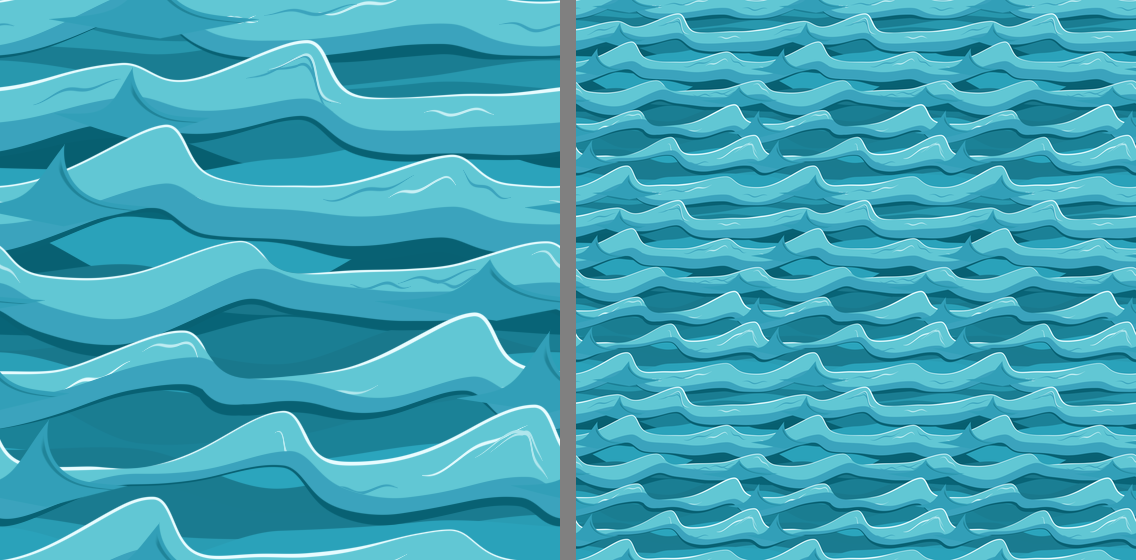
Left, the tile; right, the same tile 3 across and 3 down.
This pattern is drawn by a WebGL 1 fragment shader. Its source:

```glsl
precision highp float;
uniform vec2 u_resolution;

const vec3 DEEP = vec3(0.03, 0.38, 0.45);
const vec3 DUSK = vec3(0.10, 0.48, 0.56);
const vec3 TEAL = vec3(0.16, 0.61, 0.70);
const vec3 SWELL = vec3(0.23, 0.64, 0.74);
const vec3 LIGHT = vec3(0.38, 0.78, 0.83);
const vec3 FOAM = vec3(0.91, 0.99, 1.0);

float hash(float n) {
  return fract(sin(n * 127.1 + 11.7) * 43758.5453);
}

// Value noise with n cells across the tile
float noise(float x, float n, float seed) {
  float i = floor(x * n), f = fract(x * n);
  float a = hash(mod(i, n) + seed * 31.7);
  float b = hash(mod(i + 1.0, n) + seed * 31.7);
  return mix(a, b, f * f * (3.0 - 2.0 * f));
}

float wrapped(float d) {
  return fract(d + 0.5) - 0.5;
}

float fill(float d) {
  float px = 0.8 / u_resolution.y;
  return smoothstep(-px, px, d);
}

// Thin overlapping currents, painted from top to bottom
vec3 currents(vec2 p) {
  vec3 col = DUSK;
  for (int k = 0; k < 32; k++) {
    float id = mod(float(k), 24.0);
    float top = (27.0 - float(k)) / 24.0 + 0.018 * sin(6.28318 * (p.x + 0.3))
              + 0.09 * (noise(p.x, 4.0, id + 3.0) - 0.5);
    float pick = hash(id * 3.7 + 0.4);
    vec3 tone = pick < 0.36 ? TEAL : (pick < 0.82 ? DUSK : DEEP);
    tone *= 0.96 + 0.1 * hash(id + 70.0);
    col = mix(col, tone, fill(top - p.y));
  }
  return col;
}

// Two skewed peaks on a gently uneven line
float crest(float x, float id) {
  float y = 0.025 * (noise(x, 3.0, id + 50.0) - 0.5)
          + 0.009 * (noise(x, 11.0, id + 60.0) - 0.5);
  for (int j = 0; j < 2; j++) {
    float s = id * 2.0 + float(j);
    float d = wrapped(x - hash(id + 5.3) - 0.5 * float(j) - 0.2 * hash(s + 20.0));
    float w = d < 0.0 ? 0.13 : 0.075;
    y += (0.045 + 0.07 * hash(s + 30.0)) * exp(-d * d / (w * w));
  }
  return y;
}

vec3 wave(vec3 col, vec2 q, float id) {
  float x = q.x - 0.4 * q.y;
  float top = crest(x, id);
  float slope = (crest(x + 0.001, id) - top) / 0.001;
  float steep = length(vec2(slope, 1.0 + 0.4 * slope));
  float low = -0.042 + 0.5 * crest(x - 0.04, id) + 0.085 * (noise(x, 4.0, id + 80.0) - 0.5);
  float under = min(low, top) - 0.012 - 0.045 * noise(x, 5.0, id + 90.0);
  float shade = under - 0.032 * noise(x, 4.0, id + 100.0);
  float edge = (top - q.y) / steep;

  // Shadow, blue underside and bright face
  float below = fill(edge);
  col = mix(col, DEEP, below * fill(q.y - shade));
  col = mix(col, SWELL, below * fill(q.y - under));
  float face = below * fill(q.y - low);
  col = mix(col, LIGHT, face);

  // Foam rim, fading where the face thins out
  float rim = 0.0027 * smoothstep(0.0, 0.03, top - low) * (0.35 + noise(x, 7.0, id + 110.0));
  col = mix(col, FOAM, fill(rim - abs(edge)) * smoothstep(0.0004, 0.0012, rim));

  // Tapered strokes following the face
  for (int j = 0; j < 5; j++) {
    float s = id * 5.0 + float(j);
    float u = wrapped(x - hash(s + 130.0)) / (0.035 + 0.05 * hash(s + 140.0));
    float depth = 0.018 + 0.035 * hash(s + 150.0) + 0.005 * sin(u * 5.0 + s);
    float taper = max(0.0, 1.0 - u * u);
    float stroke = fill(0.0027 * taper - abs(edge - depth)) * step(0.001, taper);
    vec3 ink = hash(s + 160.0) < 0.3 ? SWELL : mix(LIGHT, FOAM, 0.55 + 0.45 * hash(s + 170.0));
    col = mix(col, ink, stroke * face);
  }
  return col;
}

// Pointed swell with flared sides and a dark crease
vec3 horn(vec3 col, vec2 q, float seed) {
  float d = wrapped(q.x - hash(seed + 200.0) - 3.0 * q.y * q.y);
  float w = 0.13 + 0.08 * hash(seed + 210.0);
  float h = 0.06 + 0.05 * hash(seed + 220.0);
  float t = max(0.0, 1.0 - abs(d) / w);
  float ground = -0.035 + 0.03 * (noise(q.x, 4.0, seed + 230.0) - 0.5);
  float t4 = t * t * t * t;
  float steep = length(vec2(1.0, 5.0 * h * t4 / w));
  float top = (ground + h * t4 * t + 0.015 * t - q.y) / steep;
  float body = fill(top) * fill(q.y - ground + 0.035 * t) * step(0.001, t);
  col = mix(col, mix(TEAL, SWELL, 0.5), body);
  float crease = fill(0.003 * t - abs(top - 0.009)) * smoothstep(0.0, 0.01, d);
  return mix(col, DUSK, 0.75 * body * crease);
}

void main() {
  vec2 p = gl_FragCoord.xy / u_resolution;
  vec3 col = currents(p);
  for (int k = 0; k < 10; k++) {
    float id = mod(float(k), 6.0);
    vec2 q = vec2(p.x, p.y - (8.0 - float(k)) / 6.0);
    if (abs(q.y) < 0.25) {
      col = wave(col, q, id);
      col = horn(col, q, id);
    }
  }
  gl_FragColor = vec4(col, 1.0);
}
```
